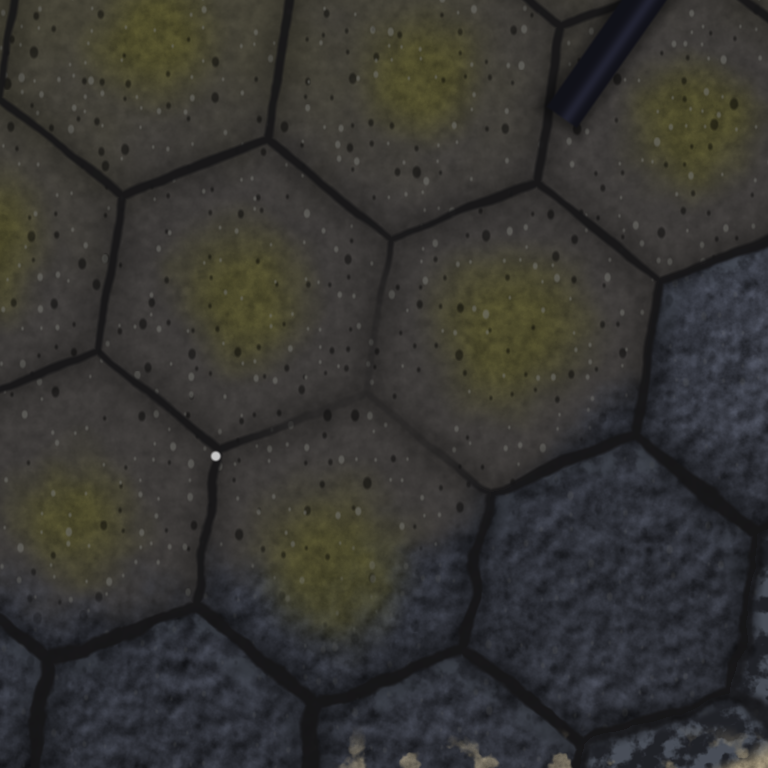
Reproduce this texture procedurally as a Shadertoy shader.

```glsl
// Worn hexagonal stone paving: mossy and dry above, rough and blue-wet below, with a dark rod.

// Layout, in canvas heights
const float PITCH = 0.354;               // distance between stone centres
const vec2 ORIGIN = vec2(0.318, 0.616);  // centre of one stone
const vec2 AXIS = vec2(0.988, -0.155);   // direction of a row of stones
const vec2 WORN_SPOT = vec2(0.50, 0.49); // joints are nearly filled here
const vec2 ROD_END = vec2(0.732, 0.848);
const vec2 ROD_DIR = vec2(0.575, 0.818);
const float ROD_HALF = 0.023;
const float DRY_JOINT = 0.010;           // joint half widths, in pitches
const float WET_JOINT = 0.019;
const float PIT_GRID = 34.0;
const float GRIT_GRID = 46.0;

// Colours
const vec3 STONE = vec3(0.236, 0.226, 0.220);
const vec3 OLIVE = vec3(0.265, 0.255, 0.208);
const vec3 MOSS = vec3(0.320, 0.310, 0.150);
const vec3 WET = vec3(0.190, 0.200, 0.232);
const vec3 RIM = vec3(0.330, 0.355, 0.400);
const vec3 JOINT = vec3(0.085, 0.083, 0.088);
const vec3 GRIT = vec3(0.42, 0.42, 0.40);
const vec3 SAND = vec3(0.56, 0.52, 0.43);
const vec3 ROD = vec3(0.085, 0.088, 0.125);

float hash(vec2 p) {
    vec3 q = fract(p.xyx * vec3(0.1031, 0.1030, 0.0973));
    q += dot(q, q.yzx + 33.33);
    return fract((q.x + q.y) * q.z);
}

float noise(vec2 p) {
    vec2 i = floor(p), f = fract(p);
    f *= f * (3.0 - 2.0 * f);
    return mix(mix(hash(i), hash(i + vec2(1, 0)), f.x),
               mix(hash(i + vec2(0, 1)), hash(i + vec2(1, 1)), f.x), f.y);
}

float fbm(vec2 p) {
    float sum = 0.0, amp = 0.5;
    for (int i = 0; i < 4; i++) {
        sum += amp * noise(p);
        p = mat2(1.6, 1.2, -1.2, 1.6) * p + 7.3;
        amp *= 0.5;
    }
    return sum;
}

// Offset from the nearest stone centre (xy) and that centre (zw), in pitches
vec4 hexCell(vec2 q) {
    vec2 s = vec2(1.0, 1.7320508);
    vec2 c1 = floor(q / s + 0.5) * s;
    vec2 c2 = (floor(q / s) + 0.5) * s;
    vec2 c = dot(q - c1, q - c1) < dot(q - c2, q - c2) ? c1 : c2;
    return vec4(q - c, c);
}

// One randomly placed spot in some of the squares of a grid
float spots(vec2 p, float grid, float share, float px) {
    vec2 id = floor(p * grid);
    vec2 at = 0.25 + 0.5 * vec2(hash(id + 11.0), hash(id + 47.0));
    float r = mix(0.05, 0.20, pow(hash(id + 83.0), 3.0));
    float soft = 0.06 + px * grid;
    float d = length((fract(p * grid) - at) * vec2(1.2, 0.85));
    return step(hash(id + 5.0), share) * (1.0 - smoothstep(r - soft * 0.5, r + soft, d));
}

// Height of the line below which the stones are wet
float wetLine(float x) { return 0.27 + 0.42 * smoothstep(0.4, 1.0, x); }

void mainImage(out vec4 fragColor, in vec2 fragCoord) {
    float px = 1.0 / iResolution.y;
    vec2 p = fragCoord * px;

    // Hexagon lattice with slightly wandering joints
    vec2 axisY = vec2(-AXIS.y, AXIS.x);
    vec2 warp = vec2(fbm(p * 18.0), fbm(p * 18.0 + 40.0)) - 0.47;
    vec2 d = p + warp * mix(0.028, 0.008, smoothstep(0.2, 0.5, p.y)) - ORIGIN;
    vec4 cell = hexCell(vec2(dot(d, AXIS), dot(d, axisY)) / PITCH);
    vec2 local = cell.xy, a = abs(local);
    vec2 centre = ORIGIN + PITCH * (cell.z * AXIS + cell.w * axisY);
    float edge = 0.5 - max(a.x, dot(a, vec2(0.5, 0.8660254)));
    float seed = hash(floor(cell.zw * 4.0 + 0.5) + 60.0);

    // Wetness, partly decided per stone; broken ground past the last stones
    float patches = fbm(p * 9.0), grain = fbm(p * 95.0);
    vec2 w = mix(p, centre, 0.45);
    float wet = smoothstep(-0.035, 0.045, wetLine(w.x) - w.y + (patches - 0.47) * 0.12);
    float ground = step(0.8, centre.x - centre.y);

    // Dry stone and its moss cushions
    vec3 col = mix(STONE, OLIVE, smoothstep(0.62, 1.0, p.y - 0.25 * p.x + 0.3 * (patches - 0.4)));
    float reach = length(local + 0.1 * (vec2(seed, hash(cell.zw + 9.0)) - 0.5));
    float moss = 1.0 - smoothstep(0.06, 0.30 + 0.09 * seed, reach + 0.22 * (patches - 0.47));
    moss *= 1.0 - smoothstep(-0.02, 0.1, wetLine(centre.x) - centre.y);
    col *= 0.86 + 0.30 * grain;

    // Wet stone: embossed roughness and a lit upper rim
    float emboss = fbm(p * 48.0) - fbm(p * 48.0 + vec2(-0.25, 0.45));
    vec3 wetCol = WET * (0.82 + 0.38 * grain + 1.1 * emboss + 0.25 * (patches - 0.47));
    float rimBand = smoothstep(0.01, 0.035, edge) * (1.0 - smoothstep(0.04, 0.15, edge));
    float facing = smoothstep(-0.1, 0.5, local.y);
    wetCol = mix(wetCol, RIM, rimBand * facing * (0.1 + 0.75 * smoothstep(0.4, 0.65, fbm(p * 38.0))));
    wetCol *= 0.93 + 0.3 * smoothstep(0.75, 1.0, p.x) * smoothstep(0.35, 0.5, p.y);
    col = mix(col, wetCol, wet);
    col = mix(col, MOSS * (0.72 + 0.55 * grain), 0.72 * moss);

    // Pits and pale grit
    col *= 1.0 - 0.45 * spots(p, PIT_GRID, 0.35, px) * (1.0 - 0.6 * wet);
    col = mix(col, GRIT, 0.6 * spots(p + 3.7, GRIT_GRID, 0.30, px) * (1.0 - 0.7 * wet));

    // Joints: a wide soft shade and a dark core, both fading at the worn spot
    float worn = mix(0.22, 1.0, smoothstep(0.06, 0.24, length(p - WORN_SPOT)));
    float jointHalf = mix(DRY_JOINT, WET_JOINT, wet) * (0.65 + 0.8 * noise(p * 14.0));
    float core = 1.0 - smoothstep(jointHalf - 0.004, jointHalf + 0.008 + px / PITCH, edge);
    float shade = 1.0 - smoothstep(0.0, 0.13, edge);
    col *= 1.0 - (0.20 + 0.16 * wet) * shade;
    col = mix(col, JOINT, 0.92 * core * worn * (1.0 - 0.5 * ground));

    // Broken ground and sand at the lower border
    vec3 rubble = mix(WET * 0.65, RIM * 0.85, smoothstep(0.32, 0.68, fbm(p * 42.0) + emboss));
    col = mix(col, rubble, ground * smoothstep(0.01, 0.06, edge));
    float sand = smoothstep(-0.01, 0.012, 0.35 * (p.x - 0.90) - p.y + 0.05 * (patches - 0.47));
    sand = max(sand, 0.7 * smoothstep(0.54, 0.66, fbm(p * 30.0)) * (1.0 - smoothstep(0.01, 0.06, p.y)) * smoothstep(0.4, 0.48, p.x));
    col = mix(col, SAND * (0.6 + 0.8 * grain), sand);

    // Single white chip
    col = mix(col, vec3(0.78), 1.0 - smoothstep(0.004, 0.007 + px, length(p - vec2(0.281, 0.406))));

    // Rod with its shadow and a soft sheen
    vec2 r = p - ROD_END;
    float along = dot(r, ROD_DIR), across = dot(r, vec2(ROD_DIR.y, -ROD_DIR.x));
    float rod = max(abs(across) - ROD_HALF, -along);
    col *= 1.0 - 0.35 * (1.0 - smoothstep(0.0, 0.022, rod));
    float sheen = exp(-pow((across - 0.006) / 0.008, 2.0));
    col = mix(col, ROD * (0.75 + 0.75 * sheen), 1.0 - smoothstep(-px, px + 0.002, rod));

    fragColor = vec4(clamp(col, 0.0, 1.0), 1.0);
}
```
